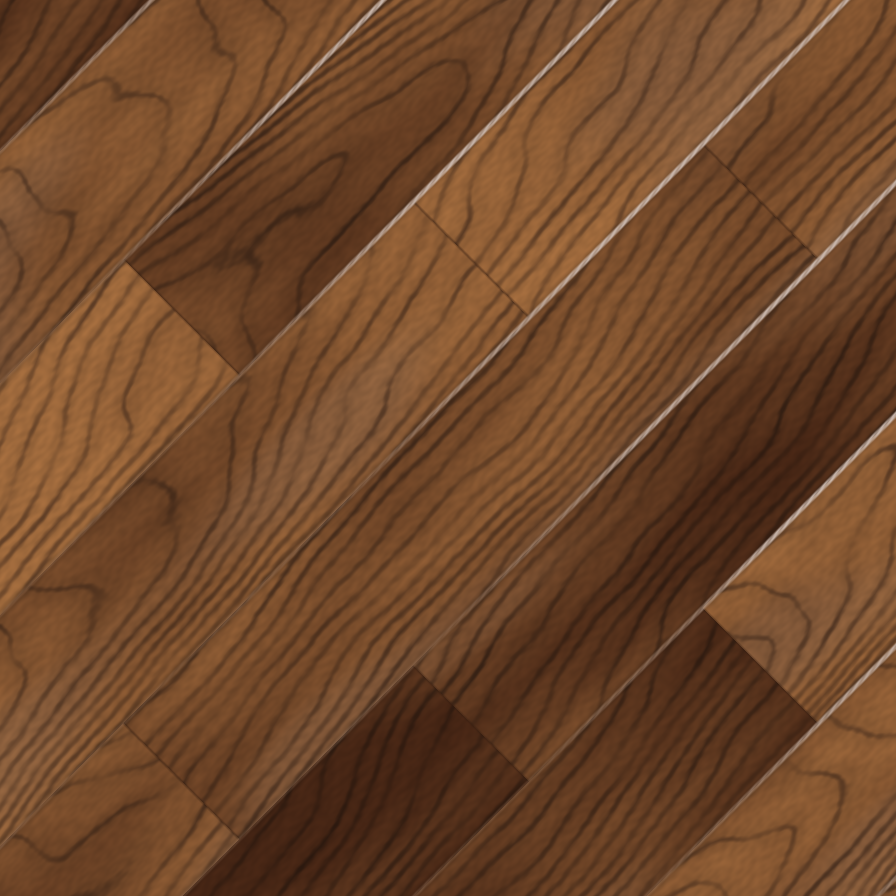
This texture is drawn by a WebGL 1 fragment shader. Its source:

```glsl
precision highp float;

uniform vec2 u_resolution;

// Layout, in canvas units along and across the boards
const vec2 BOARD = vec2(0.9143, 0.1829);
const vec2 FIRST_CORNER = vec2(-0.6545, -0.0632);
const float STAGGER = 0.2739;
const float SEAM_HALF = 0.0025;
const float JOINT_HALF = 0.0012;

// Grain
const vec2 RINGS_ACROSS = vec2(40.0, 54.0);
const vec2 RINGS_TILT = vec2(4.0, 9.0);
const float ARCH_BEND = 420.0;
const float ARCH_STEP = 10.0;
const float RING_HALF = 0.0026;
const float RING_INK = 0.36;
const float STREAKS = 0.55;
const float SHEEN = 0.45;
const vec2 PORE_SCALE = vec2(80.0, 180.0);

// Colours
const vec3 DARK_WOOD = vec3(0.30, 0.167, 0.092);
const vec3 LIGHT_WOOD = vec3(0.59, 0.39, 0.222);
const vec3 SHEEN_COLOR = vec3(0.50, 0.36, 0.26);
const vec3 RING_COLOR = vec3(0.20, 0.125, 0.085);
const vec3 JOINT_COLOR = vec3(0.20, 0.11, 0.06);
const vec3 SEAM_DIM = vec3(0.56, 0.42, 0.32);
const vec3 SEAM_BRIGHT = vec3(0.80, 0.73, 0.69);

// Tone and cathedral figure of successive boards, by column of boards
const vec4 TONE_A = vec4(0.16, 0.64, 0.46, 0.88);
const vec4 TONE_B = vec4(1.00, 0.70, 0.54, 0.26);
const vec4 TONE_C = vec4(0.70, 0.00, 0.16, 0.74);
const vec4 FIGURE_A = vec4(0.05, 0.75, 0.8, 0.05);
const vec4 FIGURE_B = vec4(0.2, 0.5, 0.05, 0.05);
const vec4 FIGURE_C = vec4(0.6, 0.05, 0.05, 0.95);
const float LAST_TONE = 0.72;
const vec2 LAST_FIGURE = vec2(0.05, 0.85);

float hash(vec2 p) {
  return fract(sin(dot(p, vec2(127.1, 311.7))) * 43758.5);
}

float cornerSlope(vec2 cell, vec2 offset) {
  float angle = 6.28318 * hash(cell);
  return dot(vec2(cos(angle), sin(angle)), offset);
}

float gradientNoise(vec2 p) {
  vec2 i = floor(p), f = fract(p), e = vec2(1.0, 0.0);
  vec2 w = f * f * f * (f * (f * 6.0 - 15.0) + 10.0);
  float low = mix(cornerSlope(i, f), cornerSlope(i + e, f - e), w.x);
  float high = mix(cornerSlope(i + e.yx, f - e.yx), cornerSlope(i + 1.0, f - 1.0), w.x);
  return mix(low, high, w.y);
}

float boardValue(vec4 a, vec4 b, vec4 c, float last, float column, float index) {
  vec4 values = column > -0.5 ? a : (column > -1.5 ? b : c);
  vec4 chosen = 1.0 - min(abs(vec4(0.0, 1.0, 2.0, 3.0) - index), 1.0);
  return index > 3.5 ? last : dot(values, chosen);
}

// Growth ring height: near-straight lines blended with nested arches
float ringField(vec2 p, float figure, float seed) {
  vec2 q = p + seed * vec2(17.0, 31.0);
  float wobble = gradientNoise(q * vec2(3.0, 9.0)) * 2.3
               + gradientNoise(q * vec2(11.0, 24.0)) * 0.45;
  float density = mix(RINGS_ACROSS.x, RINGS_ACROSS.y, fract(seed * 7.3));
  float straight = p.y * density + p.x * mix(RINGS_TILT.x, RINGS_TILT.y, seed);
  float y = p.y + (seed - 0.5) * 0.1;
  float arch = ARCH_BEND * y * y + ARCH_STEP * p.x;
  return mix(straight, arch, figure) + wobble;
}

float band(float d, float halfWidth, float soft) {
  return 1.0 - smoothstep(halfWidth - soft, halfWidth + soft, d);
}

void main() {
  vec2 uv = gl_FragCoord.xy / u_resolution;
  vec2 pos = vec2(uv.x + uv.y - 1.0, uv.x - uv.y + 1.0) * 0.70711;
  float soft = max(0.0015, 0.8 / u_resolution.y);

  // Find the board and the position within it
  float acrossRows = (pos.y - FIRST_CORNER.y) / BOARD.y;
  float row = floor(acrossRows);
  float alongBoards = (pos.x - FIRST_CORNER.x - STAGGER * row) / BOARD.x;
  float column = floor(alongBoards);
  vec2 cell = fract(vec2(alongBoards, acrossRows)) - 0.5;
  vec2 p = cell * BOARD;
  vec2 edge = (0.5 - abs(cell)) * BOARD;
  float seed = hash(vec2(row, column + 9.0));
  float index = row + 2.0 * column;
  float tone = boardValue(TONE_A, TONE_B, TONE_C, LAST_TONE, column, index);
  float lastFigure = column > -0.5 ? LAST_FIGURE.x : LAST_FIGURE.y;
  float figure = boardValue(FIGURE_A, FIGURE_B, FIGURE_C, lastFigure, column, index);

  // Wood body with broad streaks, muted sheen and fine pores
  vec2 q = p + seed * 23.0;
  float pore = gradientNoise(q * PORE_SCALE);
  tone += STREAKS * gradientNoise(q * vec2(2.5, 8.0)) + 0.14 * gradientNoise(q * vec2(8.0, 40.0));
  vec3 color = mix(DARK_WOOD, LIGHT_WOOD, clamp(tone, -0.1, 1.05));
  float sheen = smoothstep(0.08, 0.45, gradientNoise(pos * vec2(2.5, 7.0) + 3.3) + 0.25 * cell.y);
  color = mix(color, SHEEN_COLOR, SHEEN * sheen * smoothstep(0.2, 0.6, tone));
  color *= 1.0 + 0.10 * pore;

  // Dark ring lines of even width
  float ring = ringField(p, figure, seed);
  vec2 e = vec2(0.001, 0.0);
  vec2 slope = vec2(ringField(p + e, figure, seed), ringField(p + e.yx, figure, seed)) - ring;
  float steepness = max(length(slope) / e.x, 16.0);
  float ringDist = (0.5 - abs(fract(ring) - 0.5)) / steepness + 0.0014 * pore;
  float line = 1.0 - smoothstep(0.0, 1.9 * RING_HALF, ringDist);
  float ink = clamp(RING_INK + 0.55 * gradientNoise(q * vec2(6.0, 22.0)), 0.08, 0.7);
  color *= 1.0 - 0.04 * cos(6.28318 * ring);
  color = mix(color, RING_COLOR * mix(0.6, 1.15, tone), line * ink);

  // Butt joints, then long seams that catch light toward the upper right
  color = mix(color, JOINT_COLOR, 0.45 * band(edge.x, JOINT_HALF, soft));
  float seamId = floor(acrossRows + 0.5);
  float wear = gradientNoise(vec2(pos.x * 5.0, seamId * 3.7 + 0.4));
  float shine = clamp(smoothstep(-0.28, 0.30, pos.x) + 0.3 * wear, 0.0, 1.0);
  float twist = 0.87 + 0.13 * sin(pos.x * 340.0 + (cell.y - sign(cell.y) * 0.5) * 220.0);
  color *= 1.0 - 0.12 * band(edge.y, SEAM_HALF * 2.0, soft * 2.0);
  float seam = band(edge.y, SEAM_HALF * mix(0.8, 1.0, shine), soft);
  color = mix(color, mix(SEAM_DIM, SEAM_BRIGHT, shine), seam * twist * mix(0.35, 0.95, shine));

  gl_FragColor = vec4(color, 1.0);
}
```
